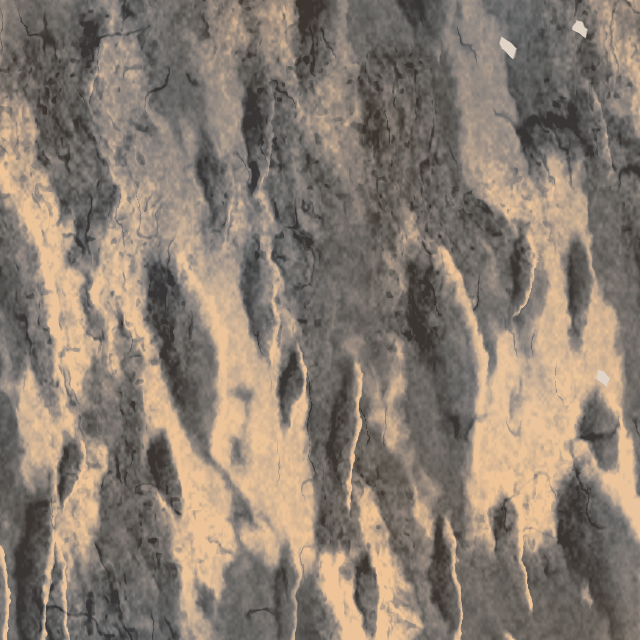
A WebGL 1 fragment shader for this texture:

```glsl
precision highp float;

uniform vec2 u_resolution;

// Sediment colours, from deep shade to direct low sun
const vec3 DEEP_SHADE = vec3(0.23, 0.21, 0.20);
const vec3 SHADE = vec3(0.40, 0.39, 0.375);
const vec3 GREY_SILT = vec3(0.52, 0.49, 0.47);
const vec3 DULL_SAND = vec3(0.63, 0.57, 0.52);
const vec3 WARM_SAND = vec3(0.77, 0.67, 0.57);
const vec3 SUNLIT = vec3(0.93, 0.77, 0.60);
const vec3 PEBBLE = vec3(0.88, 0.83, 0.78);

// Sizes are fractions of the canvas, hollow sizes fractions of their cell
const vec2 SMALL_CELL = vec2(0.12, 0.22);
const vec2 LARGE_CELL = vec2(0.20, 0.37);
const vec2 HOLLOW_MIN = vec2(0.20, 0.34);
const vec2 HOLLOW_MAX = vec2(0.38, 0.68);
const float SMALL_CHANCE = 0.6;
const float LARGE_CHANCE = 0.6;
const float LEAN = 0.18;
const vec2 STREAK_FREQ = vec2(12.0, 3.4);
const vec2 CRUMB_FREQ = vec2(48.0, 20.0);
const vec2 GRIT_FREQ = vec2(230.0, 170.0);
const vec2 PORE_FREQ = vec2(130.0, 75.0);
const float CRUMB_AMOUNT = 3.2;
const float GRIT_AMOUNT = 0.8;
const float PORE_AMOUNT = 0.9;
const float CRACK_WIDTH = 0.05;
const float PEBBLE_CELL = 0.17;
const float PEBBLE_CHANCE = 0.06;

float hash(vec2 p) {
  return fract(sin(dot(p, vec2(127.1, 311.7))) * 43758.5453);
}

vec2 hash2(vec2 p) {
  return vec2(hash(p), hash(p + 41.3));
}

float noise(vec2 p) {
  vec2 i = floor(p), f = fract(p);
  f = f * f * (3.0 - 2.0 * f);
  return mix(mix(hash(i), hash(i + vec2(1.0, 0.0)), f.x),
             mix(hash(i + vec2(0.0, 1.0)), hash(i + 1.0), f.x), f.y);
}

float fbm(vec2 p) {
  float sum = 0.0, amp = 0.5;
  for (int i = 0; i < 4; i++) {
    sum += amp * noise(p);
    p = p * 2.03 + 17.7;
    amp *= 0.5;
  }
  return sum / 0.9375;
}

// Lays leaning scoops over the ground: shaded left wall, sunlit right rim
float addHollows(float tone, vec2 p, float glow, vec2 cell, float chance) {
  vec2 home = floor(p / cell);
  for (int j = -1; j <= 1; j++) {
    for (int i = -1; i <= 1; i++) {
      vec2 id = home + vec2(float(i), float(j));
      vec2 seed = id + 100.0 * cell;
      vec2 rnd = hash2(seed + 7.0);
      vec2 d = p - (id + 0.5 + 0.7 * (hash2(seed) - 0.5)) * cell;
      d.x += d.y * (LEAN + 0.5 * (rnd.x - 0.6));
      vec2 q = d / (cell * mix(HOLLOW_MIN, HOLLOW_MAX, rnd));
      q.x /= mix(0.45, 1.0, smoothstep(-1.0, 0.4, q.y));
      float r = length(q);
      float right = smoothstep(-0.1, 0.6, q.x / max(r, 0.01));
      float softness = mix(0.45, 0.1, right);
      float mask = 1.0 - smoothstep(1.0 - softness, 1.0, r);
      float rim = right * smoothstep(0.5, 0.88, r);
      float wall = mix(-2.0, -0.6, smoothstep(-0.8, 0.5, q.x - 0.4 * q.y));
      wall += 0.8 * (hash(seed + 3.0) - 0.4) + rim * mix(1.0, 2.5, glow);
      tone = mix(tone, wall, mask * step(hash(seed + 19.0), chance));
    }
  }
  return tone;
}

float pebbles(vec2 p) {
  vec2 id = floor(p / PEBBLE_CELL);
  vec2 d = p / PEBBLE_CELL - id - mix(vec2(0.25), vec2(0.75), hash2(id + 5.0));
  d.x += 0.5 * d.y;
  float size = 0.08 + 0.05 * (noise(p * 90.0) - 0.5);
  float body = 1.0 - smoothstep(size - 0.02, size, abs(d.x) + 0.7 * abs(d.y));
  return body * step(hash(id + 61.0), PEBBLE_CHANCE);
}

float ramp(float a, float b, float t) {
  return clamp((t - a) / (b - a), 0.0, 1.0);
}

vec3 sedimentColour(float t) {
  vec3 c = mix(DEEP_SHADE, SHADE, ramp(-2.0, -0.9, t));
  c = mix(c, GREY_SILT, ramp(-0.9, -0.2, t));
  c = mix(c, DULL_SAND, ramp(-0.2, 0.45, t));
  c = mix(c, WARM_SAND, ramp(0.45, 1.0, t));
  return mix(c, SUNLIT, ramp(1.0, 1.8, t));
}

void main() {
  vec2 p = gl_FragCoord.xy / u_resolution;

  // Sunlight fades towards the top
  float glow = 1.0 - smoothstep(0.4, 0.95, p.y + 0.3 * (noise(p * 4.0) - 0.5));

  // Wavy, ragged coordinates
  vec2 bend = vec2(noise(p * 7.0), noise(p * 7.0 + 31.0)) - 0.5;
  vec2 fray = vec2(fbm(p * vec2(55.0, 30.0)), fbm(p * 35.0 + 9.0)) - 0.5;
  vec2 w = p + 0.04 * bend + 0.024 * fray;
  vec2 leaning = vec2(w.x + LEAN * w.y, w.y);

  // Streaked ground: ragged sunlit patches between shaded troughs
  float height = fbm(leaning * STREAK_FREQ);
  float crumbs = fbm(leaning * CRUMB_FREQ);
  float lit = smoothstep(0.41, 0.57, height + 0.22 * (crumbs - 0.5));
  float tone = mix(mix(-0.6, 0.45, lit), mix(-0.8, 1.5, lit), glow);
  tone += 0.9 * (noise(p * 3.5 + 11.0) - 0.5);
  tone = addHollows(tone, w, glow, SMALL_CELL, SMALL_CHANCE);
  tone = addHollows(tone, w, glow, LARGE_CELL, LARGE_CHANCE);

  // Crumbs lit from the left, grit, pores and short upright cracks
  float rough = smoothstep(0.3, 0.65, noise(p * vec2(11.0, 6.0) + 50.0));
  float slope = fbm(leaning * CRUMB_FREQ + vec2(0.25, 0.0)) - crumbs;
  tone += CRUMB_AMOUNT * (0.5 * (crumbs - 0.5) + slope) * mix(0.4, 1.0, rough);
  float grit = noise(p * GRIT_FREQ) + noise(p * GRIT_FREQ * 0.5) - 1.0;
  tone += GRIT_AMOUNT * grit * mix(0.6, 1.0, rough);
  tone -= PORE_AMOUNT * rough * smoothstep(0.68, 0.9, noise(w * PORE_FREQ));
  float line = abs(noise(leaning * vec2(32.0, 10.0) + 80.0) - 0.5);
  float crack = 1.0 - smoothstep(0.0, CRACK_WIDTH, line);
  tone -= 1.1 * crack * smoothstep(0.6, 0.75, noise(p * 15.0 + 70.0));

  vec3 colour = sedimentColour(tone);
  colour += 0.035 * (noise(p * 5.0 + 23.0) - 0.5) * vec3(1.0, 0.0, -1.0);
  colour = mix(colour, PEBBLE, pebbles(p));
  gl_FragColor = vec4(colour, 1.0);
}
```
